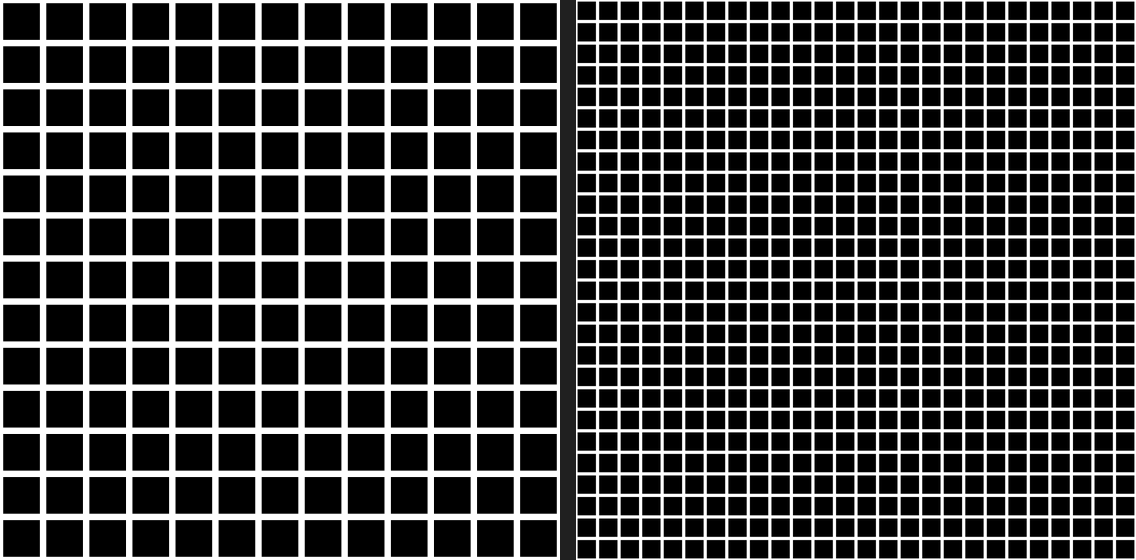
Left: one tile. Right: repeated 2 by 2.
This pattern is drawn by a Shadertoy shader. Its source:

```glsl
const float REPEATS = 13.0;      // squares across and down
const float LINE_WIDTH = 0.149;  // gap between squares, as a share of one cell
const vec3 SQUARE_COLOR = vec3(0.0);
const vec3 LINE_COLOR = vec3(0.995);

// Signed distance to the square's edges along each axis, negative inside
vec2 edgeDistance(vec2 cellPos) {
    return abs(cellPos) - 0.5 * (1.0 - LINE_WIDTH);
}

void mainImage(out vec4 fragColor, in vec2 fragCoord) {
    // Repeated cells, centred on zero
    vec2 cellPos = fract(fragCoord / iResolution.xy * REPEATS) - 0.5;
    vec2 pixelSize = REPEATS / iResolution.xy;

    // Pixel coverage of the square, one axis at a time
    vec2 coverage = clamp(0.5 - edgeDistance(cellPos) / pixelSize, 0.0, 1.0);
    float square = coverage.x * coverage.y;

    fragColor = vec4(mix(LINE_COLOR, SQUARE_COLOR, square), 1.0);
}
```
